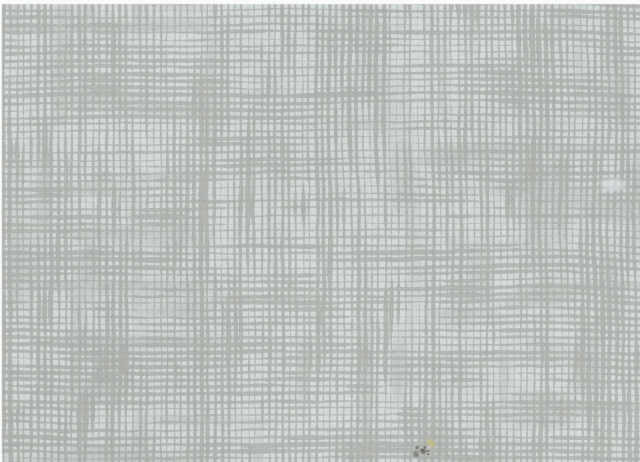
A Shadertoy shader for this texture:

```glsl
// Loosely woven pale grey linen with uneven threads, slubs and a small stain.

const vec2 THREADS = vec2(94.0, 65.0);         // threads across and down
const vec3 GAP_COLOR = vec3(0.825, 0.850, 0.847);
const vec3 THREAD_COLOR = vec3(0.680, 0.690, 0.672);
const vec3 MARGIN_COLOR = vec3(0.975, 0.980, 0.975);
const vec3 SPECK_COLOR = vec3(0.36, 0.36, 0.32);
const vec3 YELLOW_COLOR = vec3(0.76, 0.75, 0.50);

float hash(vec2 p) {
    return fract(sin(dot(p, vec2(127.1, 311.7))) * 43758.5453);
}

float noise(vec2 p) {
    vec2 i = floor(p), f = fract(p);
    f = f * f * (3.0 - 2.0 * f);
    float low = mix(hash(i), hash(i + vec2(1.0, 0.0)), f.x);
    float high = mix(hash(i + vec2(0.0, 1.0)), hash(i + vec2(1.0, 1.0)), f.x);
    return mix(low, high, f.y);
}

// Coverage of one set of parallel threads.
// across counts threads; along runs in canvas heights.
float threadCover(float across, float along, float seed, float blur) {
    float id = floor(across);
    float wander = 0.22 * (hash(vec2(id, seed)) - 0.5)
                 + 0.16 * (noise(vec2(along * 22.0, id + seed)) - 0.5);
    float dist = abs(fract(across) - 0.5 - wander);

    // Bundles of neighbouring threads thicken together in long streaks.
    float streak = 0.6 * noise(vec2(across * 0.55 + seed, along * 3.5))
                 + 0.4 * noise(vec2(id * 0.8 + seed, along * 11.0));
    float halfWidth = mix(0.05, 0.30, smoothstep(0.2, 0.8, streak));
    halfWidth += 0.10 * (hash(vec2(id, seed + 7.0)) - 0.5);
    halfWidth += 0.07 * (noise(vec2(along * 95.0, id + seed)) - 0.5);

    // Occasional slubs nearly close the gaps.
    float slub = noise(vec2(along * 9.0 + seed, across * 0.6));
    halfWidth += 0.20 * smoothstep(0.76, 0.95, slub);
    return 1.0 - smoothstep(halfWidth - blur, halfWidth + blur, dist);
}

// Irregular soft spot.
float spot(vec2 p, vec2 center, float radius) {
    float ragged = radius * (0.5 + noise(p * 170.0));
    return 1.0 - smoothstep(0.4 * ragged, 1.2 * ragged, length(p - center));
}

void mainImage(out vec4 fragColor, in vec2 fragCoord) {
    vec2 uv = fragCoord / iResolution.xy;
    vec2 p = fragCoord / iResolution.y;
    vec2 pixel = 1.0 / iResolution.xy;

    // Gentle distortion of the weave, strongest in the upper right.
    vec2 bend = vec2(noise(p * 4.0 + 3.0), noise(p * 5.0 + 19.0)) - 0.5;
    float pull = mix(0.5, 1.6, smoothstep(0.7, 0.0, length(uv - vec2(0.9, 0.75))));
    vec2 weave = (uv + bend * vec2(0.006, 0.012) * pull) * THREADS;

    // Upright and level threads.
    vec2 blur = max(vec2(0.13), 0.75 * THREADS * pixel);
    float warp = threadCover(weave.x, p.y, 11.0, blur.x);
    float weft = threadCover(weave.y, p.x, 53.0, blur.y);
    float cover = 1.0 - (1.0 - 0.90 * warp) * (1.0 - 0.84 * weft);

    // Thin filler between threads, drawn out along both directions.
    float haze = max(noise(vec2(uv.x * 42.0, uv.y * 5.0) + 31.0),
                     noise(vec2(uv.x * 7.0, uv.y * 34.0) + 71.0));
    cover = mix(cover, 1.0, 0.38 * smoothstep(0.62, 0.95, haze));
    vec3 color = mix(GAP_COLOR, THREAD_COLOR, cover);

    // Fibre grain and broad uneven tone.
    float grain = noise(p * 240.0) - 0.5;
    float tone = noise(p * 3.0 + 8.0) - 0.5;
    color += 0.035 * grain + 0.018 * tone;
    color += vec3(0.008, 0.002, -0.008) * (noise(p * 90.0 + 5.0) - 0.5);

    // Bright opening near the right edge.
    vec2 opening = (uv - vec2(0.958, 0.60)) / vec2(0.028, 0.020);
    color = mix(color, vec3(0.85, 0.88, 0.89), 0.7 * smoothstep(1.0, 0.3, length(opening)));

    // Small stain of dark specks beside a yellow one.
    float aspect = iResolution.x / iResolution.y;
    vec2 stain = vec2(0.658 * aspect, 0.031);
    color = mix(color, YELLOW_COLOR, 0.75 * spot(p, stain + vec2(0.020, 0.011), 0.011));
    for (int i = 0; i < 7; i++) {
        float k = float(i);
        vec2 offset = vec2(hash(vec2(k, 2.0)), hash(vec2(k, 9.0))) - 0.5;
        float radius = mix(0.003, 0.007, hash(vec2(k, 5.0)));
        color = mix(color, SPECK_COLOR, 0.6 * spot(p, stain + offset * 0.034, radius));
    }

    // Pale margin along the top and left edges.
    float inside = smoothstep(-pixel.x, pixel.x, uv.x - 0.003)
                 * smoothstep(-pixel.y, pixel.y, 0.991 - uv.y);
    fragColor = vec4(mix(MARGIN_COLOR, color, inside), 1.0);
}
```
